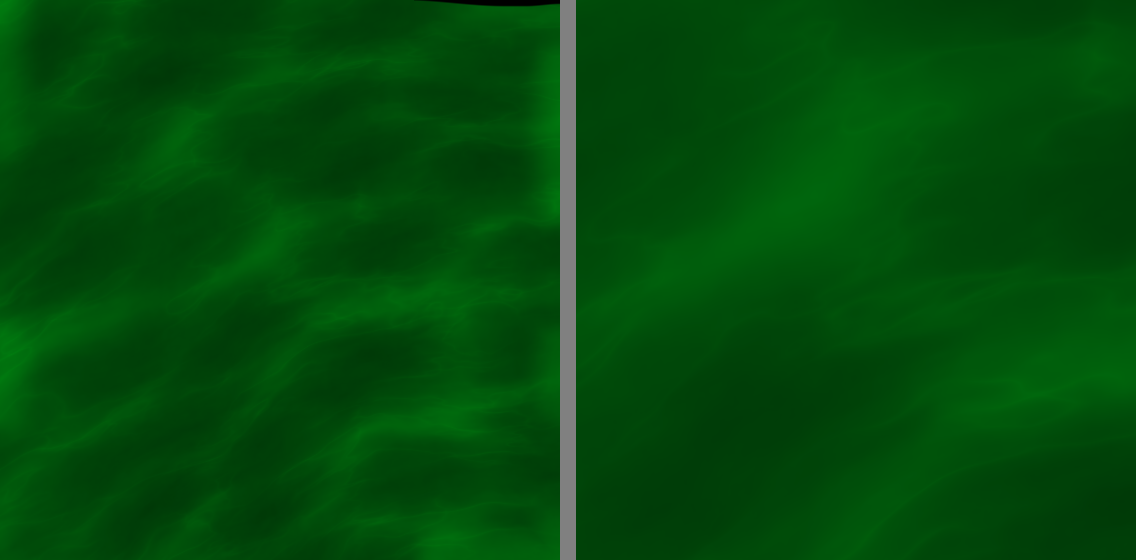
Left: the whole. Right: its middle third, enlarged.
A three.js fragment shader for this texture:

```glsl
varying vec2 vUv;

vec2 hash2(vec2 p) {
  vec3 q = fract(p.xyx * vec3(0.1031, 0.1030, 0.0973));
  q += dot(q, q.yzx + 33.33);
  return fract((q.xx + q.yz) * q.zy);
}

float noise(vec2 p) {
  vec2 cell = floor(p);
  vec2 f = fract(p);
  f = f * f * (3.0 - 2.0 * f);
  float low = mix(hash2(cell).x, hash2(cell + vec2(1.0, 0.0)).x, f.x);
  float high = mix(hash2(cell + vec2(0.0, 1.0)).x, hash2(cell + 1.0).x, f.x);
  return mix(low, high, f.y);
}

float fbm(vec2 p) {
  float sum = 0.0;
  float weight = 0.5;
  for (int i = 0; i < 4; i++) {
    sum += weight * noise(p);
    p = mat2(1.6, 1.2, -1.2, 1.6) * p + 7.3;
    weight *= 0.5;
  }
  return sum;
}

// Soft distance to the nearest scattered cell centre
float softCells(vec2 p, float sharpness) {
  vec2 cell = floor(p);
  float sum = 0.0;
  for (int y = -2; y <= 2; y++) {
    for (int x = -2; x <= 2; x++) {
      vec2 id = cell + vec2(float(x), float(y));
      vec2 centre = id + 0.08 + 0.84 * hash2(id + 40.0);
      sum += exp(-sharpness * length(p - centre));
    }
  }
  return max(-log(sum) / sharpness, 0.0);
}

void main() {
  // Grain rises to the right, steepest at the lower left
  vec2 warp = vec2(fbm(vUv * 3.0 + 11.0), fbm(vUv * 3.0 + 29.0)) - 0.47;
  vec2 p = vUv + 0.13 * warp;
  float slope = 0.75 - 0.3 * p.y;
  vec2 grain = vec2(p.x, p.y - slope * p.x + 0.24 * p.x * p.x);

  // Dark elongated hollows with glowing seams and brighter junctions
  float hollows = softCells(grain * vec2(3.7, 6.2) + 3.0, 18.0);
  float green = 0.243 + 0.17 * hollows * hollows + 0.08 * pow(hollows, 4.0);

  // Broad drifts of light
  green += 0.09 * (fbm(grain * vec2(3.0, 6.0) + 17.0) - 0.42);

  // Thin overlapping veils in two layers, strongest on the seams
  float seam = smoothstep(0.1, 0.6, hollows);
  for (int i = 0; i < 2; i++) {
    float layer = float(i);
    vec2 q = grain * vec2(4.0, 10.0) * (1.0 + 0.7 * layer) + 53.0 + 19.0 * layer;
    float veil = 1.0 - abs(2.0 * fbm(q) - 0.94);
    green += (0.036 - 0.012 * layer) * pow(veil, 14.0) * seam;
  }

  // Fine brushed mottling
  green += 0.026 * (fbm(grain * vec2(24.0, 44.0)) - 0.47);
  green += 0.012 * (fbm(p * vec2(75.0, 48.0) + 9.0) - 0.47);

  // Patchy glow along the side and bottom borders
  float border = min(min(vUv.x, 1.0 - vUv.x), vUv.y);
  float patches = smoothstep(0.35, 0.75, noise(vUv * 6.0 + 5.0));
  green += 0.11 * patches * smoothstep(0.08, 0.0, border);

  // Black sliver under the lifted top right corner
  float lift = 0.011 * smoothstep(0.72, 0.9, vUv.x) - 0.004 * smoothstep(0.94, 1.0, vUv.x);
  green *= 1.0 - smoothstep(-0.002, 0.002, vUv.y - 1.0 + lift) * step(0.74, vUv.x);

  green = min(green, 0.52);
  gl_FragColor = vec4(0.0, green, 0.125 * green, 1.0);
}
```
